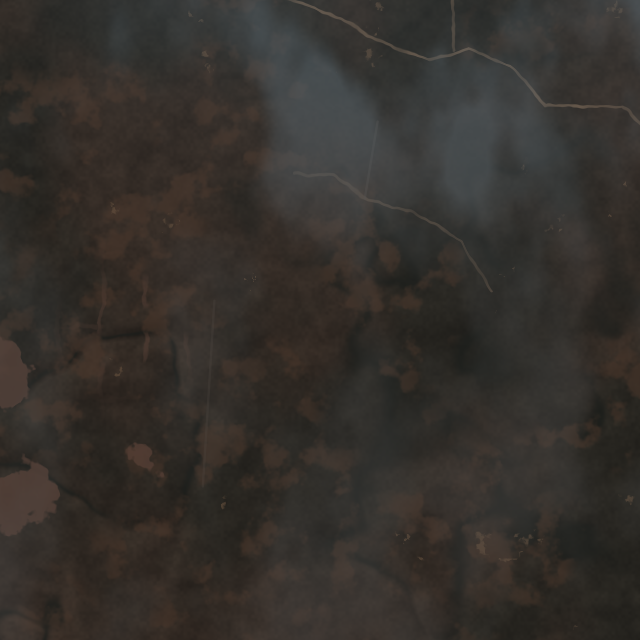
Write a Shadertoy shader that draws this texture.

```glsl
// Dark brown hills seen from above, with valleys, dirt roads, clearings and blue haze.

float hash(vec2 p) {
    vec3 q = fract(p.xyx * 0.1031);
    q += dot(q, q.yzx + 33.33);
    return fract((q.x + q.y) * q.z);
}

float noise(vec2 p) {
    vec2 i = floor(p), f = fract(p);
    f = f * f * f * (f * (f * 6.0 - 15.0) + 10.0);
    return mix(mix(hash(i), hash(i + vec2(1, 0)), f.x),
               mix(hash(i + vec2(0, 1)), hash(i + vec2(1, 1)), f.x), f.y);
}

float fbm(vec2 p) {
    float sum = 0.0, amp = 0.53;
    for (int i = 0; i < 4; i++) {
        sum += amp * noise(p);
        p = mat2(1.6, 1.2, -1.2, 1.6) * p + 17.3;
        amp *= 0.5;
    }
    return sum;
}

float segment(vec2 p, vec2 a, vec2 b) {
    vec2 d = b - a;
    return length(p - a - d * clamp(dot(p - a, d) / dot(d, d), 0.0, 1.0));
}

float line(float d, float width) {
    return 1.0 - smoothstep(width * 0.3, width, d);
}

// Soft oval falloff around a centre
float spot(vec2 p, vec2 centre, vec2 size) {
    vec2 d = (p - centre) / size;
    return exp(-dot(d, d));
}

// Height above the winding stream beds
float height(vec2 p) {
    vec2 bend = vec2(fbm(p * 5.0), fbm(p * 5.0 + 31.0)) - 0.5;
    vec2 q = p + bend * 0.2;
    return abs(0.7 * noise(q * vec2(4.5, 6.0) + 3.0) + 0.3 * noise(q * 13.0) - 0.48);
}

// Two long roads and a side road, bent by noise
float roads(vec2 p) {
    const vec2 bends[16] = vec2[16](
        vec2(0.42, 1.01), vec2(0.55, 0.96), vec2(0.67, 0.908), vec2(0.73, 0.925),
        vec2(0.80, 0.895), vec2(0.85, 0.835), vec2(0.97, 0.835), vec2(1.01, 0.79),
        vec2(0.46, 0.725), vec2(0.52, 0.723), vec2(0.57, 0.693), vec2(0.64, 0.675),
        vec2(0.72, 0.62), vec2(0.765, 0.545), vec2(0.705, 1.01), vec2(0.71, 0.925));
    p += 0.022 * (vec2(fbm(p * 16.0), fbm(p * 16.0 + 8.0)) - 0.5);
    float glow = 0.0;
    for (int i = 0; i < 15; i++) {
        if (i == 7 || i == 13) continue;
        float strength = i < 7 ? 0.75 : 0.5;
        glow = max(glow, strength * line(segment(p, bends[i], bends[i + 1]), 0.0034));
    }
    return glow * (0.6 + 0.6 * noise(p * 40.0));
}

// Sparse ragged clearings, one candidate per cell
float clearings(vec2 p) {
    float cover = 0.0;
    vec2 ragged = p * 13.0 + 0.7 * (vec2(fbm(p * 60.0), fbm(p * 60.0 + 5.0)) - 0.5);
    vec2 cell = floor(ragged);
    for (int k = 0; k < 9; k++) {
        vec2 id = cell + vec2(k % 3, k / 3) - 1.0;
        vec2 centre = id + vec2(hash(id + 3.0), hash(id + 71.0));
        float radius = 0.05 + 0.14 * hash(id + 19.0);
        float patchy = 1.0 - smoothstep(radius * 0.4, radius, length(ragged - centre));
        cover = max(cover, patchy * step(0.82, hash(id + 47.0)));
    }
    return cover * smoothstep(0.3, 0.65, noise(p * 130.0));
}

void mainImage(out vec4 fragColor, in vec2 fragCoord) {
    vec2 p = fragCoord / iResolution.xy;
    float broad = fbm(p * 4.0 + 12.0), fine = fbm(p * 48.0);
    float lowland = 1.0 - smoothstep(0.45, 0.9, p.y);

    // Soil and scrub
    float warm = smoothstep(0.3, 0.7, broad + 0.12 * (0.5 - p.x));
    vec3 color = mix(vec3(0.135, 0.126, 0.106), vec3(0.192, 0.153, 0.126), warm);
    color *= 0.84 + 0.32 * fine + 0.12 * (noise(p * 190.0) - 0.5);

    // Valleys and slopes lit from the upper left
    float h = height(p);
    float slope = height(p + vec2(-0.012, 0.012)) - h;
    color *= 1.0 - clamp(slope * 1.6, -0.16, 0.2) * (0.35 + 0.65 * lowland);
    float valley = exp(-h * h * 550.0) * (0.25 + 0.75 * lowland) * smoothstep(0.25, 0.55, fbm(p * 6.0 + 40.0));
    color = mix(color, vec3(0.085, 0.097, 0.086), valley * 0.65);

    // Reddish scrub, field strips and mud flats toward the left
    float scrub = smoothstep(0.5, 0.72, fbm(p * 28.0 + 7.0)) * smoothstep(0.42, 0.6, fbm(p * 5.0 + 21.0));
    color = mix(color, vec3(0.29, 0.205, 0.155), 0.55 * scrub);
    vec2 field = p + 0.02 * (vec2(fbm(p * 30.0), fbm(p * 30.0 + 4.0)) - 0.5);
    vec2 edge = abs(fract(field * vec2(15.0, 9.0) + 0.1) - 0.5) / vec2(15.0, 9.0);
    float strips = max(line(edge.x, 0.006), 0.6 * line(edge.y, 0.005));
    strips *= spot(p, vec2(0.21, 0.49), vec2(0.1, 0.09)) * smoothstep(0.4, 0.65, noise(p * 22.0));
    float shore = spot(p, vec2(0.0, 0.22), vec2(0.09, 0.05)) + spot(p, vec2(0.01, 0.42), vec2(0.035, 0.06))
                + 0.7 * spot(p, vec2(0.22, 0.29), vec2(0.04, 0.03));
    float mud = smoothstep(0.72, 0.78, shore * 0.65 + fbm(p * 24.0 + 2.0) * 0.8);
    color = mix(color, vec3(0.33, 0.235, 0.195), max(0.65 * strips, 0.8 * mud));

    // Clearings, roads and straight tracks
    color = mix(color, vec3(0.40, 0.31, 0.23), 0.6 * clearings(p));
    color = mix(color, vec3(0.46, 0.37, 0.29), roads(p));
    float tracks = max(line(segment(p, vec2(0.59, 0.81), vec2(0.57, 0.69)), 0.0028),
                       0.6 * line(segment(p, vec2(0.335, 0.53), vec2(0.317, 0.24)), 0.0028));
    color = mix(color, vec3(0.32, 0.28, 0.25), 0.4 * tracks);

    // Drifting haze, thickest at the upper right
    float wisps = smoothstep(0.4, 0.8, fbm(p * vec2(6.0, 3.8) + 5.0));
    float high = smoothstep(0.4, 1.0, p.y) * smoothstep(-0.1, 0.65, p.x + 0.4 * (p.y - 0.7));
    float haze = 0.06 + 0.3 * wisps + high * (0.16 + 0.24 * wisps);
    haze += 0.2 * spot(p, vec2(0.73, 0.76), vec2(0.06, 0.12)) + 0.16 * spot(p, vec2(0.3, 1.0), vec2(0.2, 0.1));
    haze += 0.18 * spot(p, vec2(0.08, 0.34), vec2(0.035, 0.09)) + 0.12 * spot(p, vec2(0.3, 0.34), vec2(0.06, 0.07));
    vec3 mist = mix(vec3(0.34, 0.34, 0.34), vec3(0.34, 0.39, 0.42), smoothstep(0.3, 1.0, p.y));
    color = mix(color, mist, clamp(haze, 0.0, 0.65));

    fragColor = vec4(color, 1.0);
}
```
